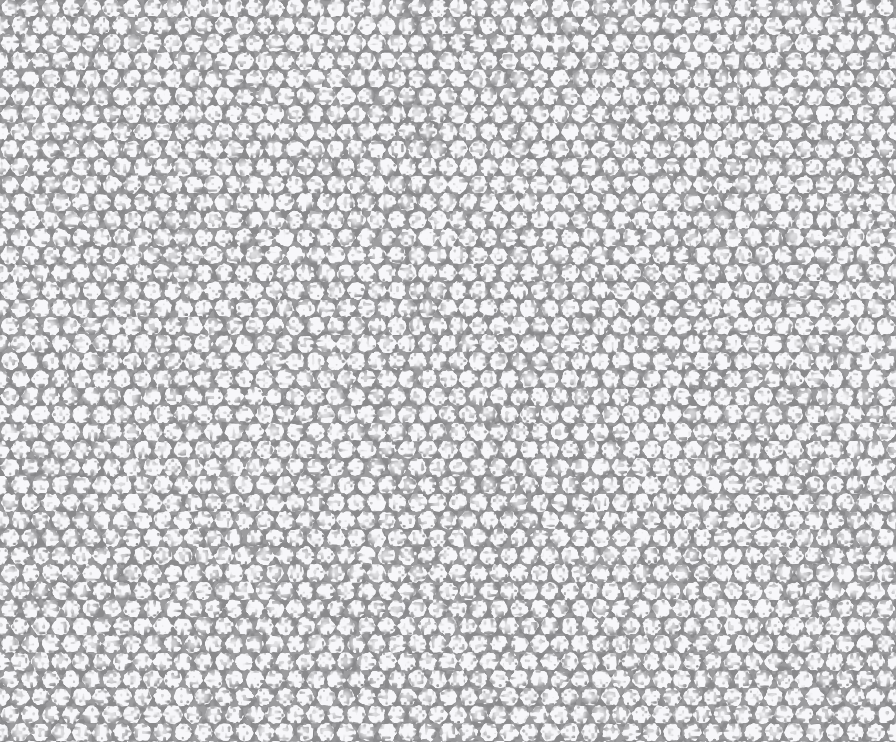
Write a Shadertoy shader that draws this pattern.

```glsl
// Staggered rows of crumpled white hexagonal tufts on a mottled grey ground.
// Each tuft is a hexagon blended with a disc; value noise frays its rim and
// flecks its surface, and a hash per cell varies its size and shading.

float hash(vec2 p) {
    vec3 h = fract(vec3(p.xyx) * 0.1031);
    h += dot(h, h.yzx + 33.33);
    return fract((h.x + h.y) * h.z);
}

float noise(vec2 p) {
    vec2 i = floor(p), f = fract(p);
    f = f * f * (3.0 - 2.0 * f);
    return mix(mix(hash(i), hash(i + vec2(1, 0)), f.x),
               mix(hash(i + vec2(0, 1)), hash(i + vec2(1, 1)), f.x), f.y);
}

// Flat-topped hexagon, softened towards a disc
float tuftDistance(vec2 q, float roundness) {
    vec2 a = abs(q);
    float hexagon = max(a.y, a.x * 0.866 + a.y * 0.5) - 0.407;
    return mix(hexagon, length(q) - 0.442, roundness);
}

void mainImage(out vec4 fragColor, in vec2 fragCoord) {
    // 44 columns by 42 rows, counted from the top left
    vec2 uv = fragCoord / iResolution.xy;
    vec2 grid = vec2(uv.x * 44.0, (1.0 - uv.y) * 42.0 + 0.05);
    vec2 pos = grid * vec2(1.0, 0.866);
    float pixel = 44.0 / iResolution.x;

    // Nearest tuft among this row and its two neighbours
    float dist = 1e3, seed = 0.0;
    vec2 local = vec2(0);
    for (int k = -1; k <= 1; k++) {
        float row = floor(grid.y) + float(k);
        float x = grid.x + 0.5 * mod(row, 2.0);
        vec2 q = vec2(fract(x) - 0.5, (grid.y - row - 0.5) * 0.866);
        float cellSeed = hash(vec2(floor(x), row) + 71.0);
        float d = tuftDistance(q, 0.2 + 0.4 * cellSeed) + 0.03 * (cellSeed - 0.5);
        if (d < dist) {
            dist = d;
            local = q;
            seed = cellSeed;
        }
    }

    // Frayed rim
    dist += 0.11 * (noise(pos * 7.0 + 19.0) - 0.5);
    float cover = 1.0 - smoothstep(-0.6 * pixel, 0.6 * pixel, dist);

    // Flecks between the petals, deeper near the rim and at lower right
    float fleck = smoothstep(0.45, 0.8, noise(pos * 6.5 + 5.0 * seed));
    float depth = 0.5 + 0.8 * smoothstep(0.1, 0.42, length(local))
                + 0.6 * dot(local, vec2(0.7)) + 0.3 * (seed - 0.5);
    vec3 tuft = vec3(0.97, 0.97, 0.98) - 0.27 * fleck * depth;

    // Mottled ground
    vec3 ground = mix(vec3(0.54, 0.54, 0.55), vec3(0.61, 0.61, 0.62),
                      smoothstep(0.3, 0.7, noise(pos * 5.0 + 43.0)));

    fragColor = vec4(mix(ground, tuft, cover), 1.0);
}
```
